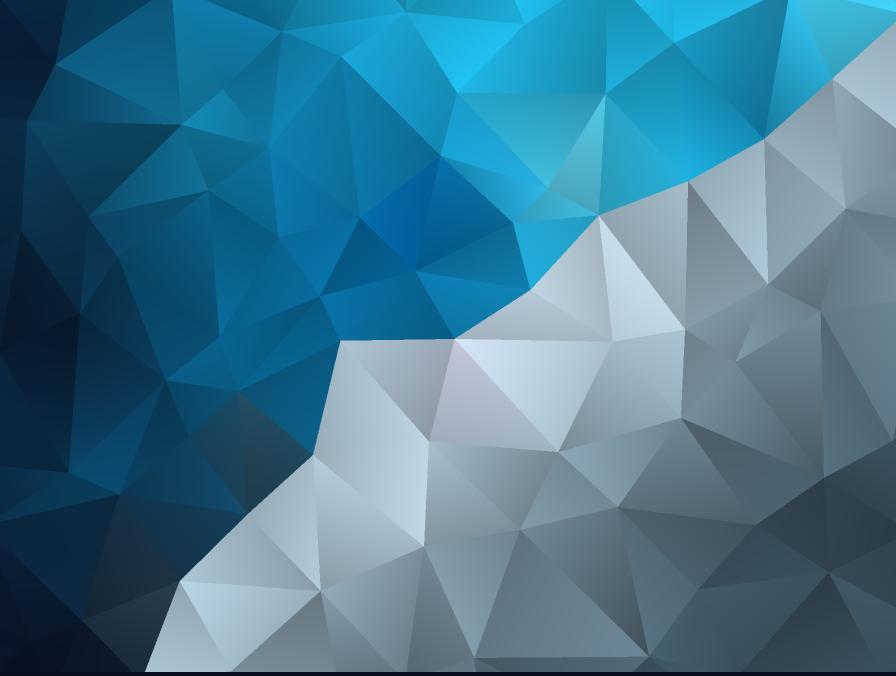
Reproduce this background procedurally as a WebGL 2 fragment shader.

```glsl
#version 300 es
precision highp float;
// Low-poly backdrop: faceted blue water meeting grey stone along a rising diagonal shore.
uniform vec2 u_resolution;
out vec4 fragColor;

// Mesh, in units of the canvas height
const vec2 ORIGIN = vec2(0.22, 0.0);
const vec2 ALONG = vec2(0.743, 0.669);
const vec2 ACROSS = vec2(-0.669, 0.743);
const vec2 CELL = vec2(0.1355, 0.15);
const float JITTER = 0.62;
const float SHORE_REACH = 0.25;

// Facet shading
const float TONE_SPREAD = 0.26;
const float SLOPE = 1.3;
const float BLEND = 0.3;
const float BASE_STRIP = 0.006;

// Water colours
const vec3 INK = vec3(0.03, 0.06, 0.13);
const vec3 NAVY = vec3(0.04, 0.15, 0.24);
const vec3 DEEP = vec3(0.03, 0.38, 0.55);
const vec3 AZURE = vec3(0.0, 0.36, 0.60);
const vec3 TEAL = vec3(0.08, 0.50, 0.64);
const vec3 CYAN = vec3(0.11, 0.67, 0.84);
const vec3 AQUA = vec3(0.38, 0.78, 0.86);

// Stone colours
const vec3 PEARL = vec3(0.77, 0.85, 0.90);
const vec3 MIST = vec3(0.58, 0.67, 0.72);
const vec3 STEEL = vec3(0.42, 0.51, 0.56);
const vec3 SLATE = vec3(0.24, 0.33, 0.38);
const vec3 COAL = vec3(0.15, 0.22, 0.26);
const vec3 MAUVE = vec3(0.66, 0.62, 0.69);

vec2 hash2(vec2 p) {
    vec2 k = vec2(dot(p, vec2(127.1, 311.7)), dot(p, vec2(269.5, 183.3)));
    return fract(sin(k) * 43758.5);
}

float bump(float x, float center, float width) {
    float d = (x - center) / width;
    return exp(-d * d);
}

float glow(vec2 p, vec2 center, float radius) {
    return bump(length(p - center), 0.0, radius);
}

float cross2(vec2 a, vec2 b) { return a.x * b.y - a.y * b.x; }

// Offset of the shore from its straight axis, fading with distance
float shoreShift(vec2 q) {
    float s = 0.08 - 0.10 * smoothstep(0.5, 1.25, q.x) - 0.08 * bump(q.x, 0.0, 0.08);
    s += 0.10 * bump(q.x, 0.54, 0.06) + 0.05 * bump(q.x, 0.98, 0.10);
    return s * exp(-abs(q.y) / SHORE_REACH);
}

vec2 toShore(vec2 p) {
    return vec2(dot(p - ORIGIN, ALONG), dot(p - ORIGIN, ACROSS));
}

// Jittered mesh vertex; row zero lies on the shore
vec2 corner(vec2 id) {
    vec2 wobble = (hash2(id) - 0.5) * JITTER;
    if (id.y == 0.0) wobble *= vec2(0.3, 0.0);
    vec2 q = (id + wobble) * CELL;
    q.y += shoreShift(q);
    return ORIGIN + q.x * ALONG + q.y * ACROSS;
}

vec3 waterColor(vec2 p) {
    float t = p.x + 0.45 * (p.y - 0.6);
    vec3 c = mix(NAVY, DEEP, smoothstep(0.0, 0.34, t));
    c = mix(c, CYAN, smoothstep(0.4, 0.86, t));
    c = mix(c, TEAL, 0.9 * glow(p, vec2(0.25, 0.82), 0.15));
    c = mix(c, INK, 0.8 * glow(p, vec2(0.03, 0.97), 0.17));
    c = mix(c, NAVY, 0.9 * glow(p, vec2(0.13, 0.69), 0.10));
    c = mix(c, INK, 0.7 * glow(p, vec2(0.06, 0.47), 0.11));
    c = mix(c, DEEP, 0.6 * glow(p, vec2(0.12, 0.32), 0.10));
    c = mix(c, AZURE, 0.9 * glow(p, vec2(0.62, 0.66), 0.13));
    c = mix(c, AQUA, 0.9 * glow(p, vec2(0.84, 0.75), 0.08));
    c = mix(c, AQUA, 0.5 * glow(p, vec2(1.28, 0.97), 0.15));
    c = mix(c, DEEP, 0.8 * glow(p, vec2(1.11, 0.86), 0.07));
    c = mix(c, COAL, 0.8 * glow(p, vec2(0.38, 0.32), 0.08));
    c = mix(c, SLATE, 0.8 * glow(p, vec2(0.24, 0.10), 0.10));
    return mix(c, INK, 0.9 * glow(p, vec2(0.02, 0.0), 0.17));
}

vec3 stoneColor(vec2 p) {
    float depth = -toShore(p).y;
    vec3 c = mix(MIST, STEEL, smoothstep(0.04, 0.26, depth));
    c = mix(c, SLATE, smoothstep(0.26, 0.50, depth));
    c = mix(c, PEARL, 0.95 * glow(p, vec2(0.86, 0.54), 0.13));
    c = mix(c, PEARL, 0.45 * glow(p, vec2(0.57, 0.30), 0.14));
    c = mix(c, MAUVE, 0.8 * glow(p, vec2(0.69, 0.46), 0.07));
    return mix(c, COAL, 0.7 * glow(p, vec2(1.22, 0.17), 0.13));
}

bool inside(vec2 p, vec2 a, vec2 b, vec2 c) {
    float s = sign(cross2(b - a, c - a));
    vec3 e = s * vec3(cross2(b - a, p - a), cross2(c - b, p - b), cross2(a - c, p - c));
    return min(e.x, min(e.y, e.z)) >= 0.0;
}

// One facet: a flat tone with a soft slope of light
vec3 shade(vec2 p, vec2 center, bool water) {
    vec2 h = hash2(floor(center * 900.0));
    vec2 at = mix(center, p, BLEND);
    vec3 c = water ? waterColor(at) : stoneColor(at);
    float angle = 6.2832 * h.y;
    float light = SLOPE * dot(p - center, vec2(cos(angle), sin(angle)));
    return c * (1.0 + TONE_SPREAD * (h.x - 0.5) + light);
}

// Find the mesh triangle holding p, splitting each cell on its shorter diagonal
vec3 paint(vec2 p) {
    vec2 q = toShore(p);
    q.y -= shoreShift(q);
    vec2 base = floor(q / CELL);
    for (int j = -2; j <= 2; j++) for (int i = -1; i <= 1; i++) {
        vec2 id = base + vec2(i, j);
        vec2 a = corner(id), b = corner(id + vec2(1, 0));
        vec2 c = corner(id + 1.0), d = corner(id + vec2(0, 1));
        if (distance(a, c) > distance(b, d)) { vec2 t = a; a = b; b = c; c = d; d = t; }
        bool water = id.y >= 0.0;
        if (inside(p, a, b, c)) return shade(p, (a + b + c) / 3.0, water);
        if (inside(p, a, c, d)) return shade(p, (a + c + d) / 3.0, water);
    }
    return shade(p, p, q.y >= 0.0);
}

void main() {
    vec3 sum = vec3(0.0);
    for (int k = 0; k < 4; k++) {
        vec2 offset = vec2(k % 2, k / 2) * 0.5 - 0.25;
        vec2 p = (gl_FragCoord.xy + offset) / u_resolution.y;
        sum += p.y < BASE_STRIP ? INK : paint(p);
    }
    fragColor = vec4(clamp(sum / 4.0, 0.0, 1.0), 1.0);
}
```
